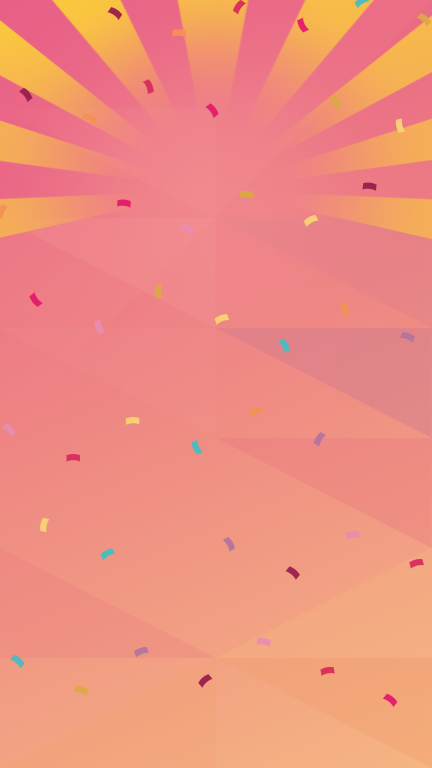
Give the GLSL for this background, as a Shadertoy shader.

```glsl
// Coral gradient with low-poly facets, a golden sunburst and scattered confetti.

const float HEIGHT = 16.0 / 9.0;            // canvas height when its width is 1
const vec2 TILE = vec2(0.5, 0.2546);        // size of one facet tile
const vec2 SUN = vec2(0.493, 1.338);        // where the rays meet
const int PIECES = 44;

const vec3 ROSE = vec3(0.91, 0.36, 0.52);
const vec3 PEACH = vec3(0.96, 0.71, 0.51);
const vec3 BLUSH = vec3(0.96, 0.60, 0.59);
const vec3 MAUVE = vec3(0.80, 0.47, 0.56);
const vec3 CORAL = vec3(0.91, 0.46, 0.50);
const vec3 APRICOT = vec3(0.95, 0.62, 0.42);
const vec3 AMBER = vec3(0.96, 0.68, 0.34);
const vec3 GOLD = vec3(0.98, 0.79, 0.23);

const vec3 PAPER[9] = vec3[9](
    vec3(0.89, 0.10, 0.42), vec3(0.28, 0.74, 0.76), vec3(0.95, 0.57, 0.33),
    vec3(0.85, 0.17, 0.36), vec3(0.97, 0.83, 0.45), vec3(0.60, 0.12, 0.30),
    vec3(0.91, 0.55, 0.69), vec3(0.86, 0.66, 0.27), vec3(0.70, 0.46, 0.62));

float hash(float n) {
    return fract(sin(n * 12.9898) * 43758.5);
}

// Smooth mask of the positive side of a signed distance.
float cover(float d, float blur) {
    return smoothstep(-blur, blur, d);
}

// Half of a tile, cut by a rising (1) or falling (-1) diagonal.
// side = 1 keeps the part above the cut, -1 the part below.
float halfTile(vec2 p, vec2 cell, float slope, float side, float blur) {
    vec2 f = p / TILE - cell;
    vec2 inset = 0.5 - abs(f - 0.5);
    float cut = (f.y - 0.5) - slope * (f.x - 0.5);
    return cover(min(inset.x, inset.y), blur) * cover(side * cut, blur);
}

vec3 addFacets(vec3 color, vec2 p, float blur) {
    color = mix(color, BLUSH, 0.14 * halfTile(p, vec2(0, 5), -1.0, 1.0, blur));
    color = mix(color, BLUSH, 0.25 * halfTile(p, vec2(0, 4), -1.0, 1.0, blur));
    color = mix(color, MAUVE, 0.22 * halfTile(p, vec2(1, 4), -1.0, 1.0, blur));
    color = mix(color, BLUSH, 0.12 * halfTile(p, vec2(0, 3), -1.0, 1.0, blur));
    color = mix(color, MAUVE, 0.42 * halfTile(p, vec2(1, 3), -1.0, 1.0, blur));
    color = mix(color, CORAL, 0.36 * halfTile(p, vec2(1, 2), -1.0, 1.0, blur));
    color = mix(color, CORAL, 0.25 * halfTile(p, vec2(0, 1), -1.0, -1.0, blur));
    color = mix(color, PEACH, 0.35 * halfTile(p, vec2(1, 1), 1.0, -1.0, blur));
    color = mix(color, APRICOT, 0.25 * halfTile(p, vec2(0, 0), 1.0, -1.0, blur));
    return mix(color, APRICOT, 0.38 * halfTile(p, vec2(1, 0), -1.0, 1.0, blur));
}

// Ray number at an angle in degrees from straight up; rays widen near the top.
float rayIndex(float angle) {
    float steep = max(0.0, 44.0 - angle);
    return (angle - 20.7) / 10.25 + steep * (0.024 + 0.00017 * steep);
}

vec3 addRays(vec3 color, vec2 p, float pixel) {
    vec2 d = p - SUN;
    float radius = length(d);
    float index = rayIndex(degrees(atan(abs(d.x), d.y)));
    float blur = 5.6 * pixel / max(radius, pixel);

    // Odd rays are golden: the wave is positive between odd and even edges.
    float wave = abs(mod(index, 2.0) - 0.5) - 0.5;
    wave = mod(index, 2.0) > 1.5 ? 2.0 - mod(index, 2.0) : wave;
    float golden = cover(wave, blur);
    float within = cover(8.0 - index, blur);
    float fade = smoothstep(0.13, 0.52, radius);

    vec3 gold = mix(AMBER, GOLD, smoothstep(1.45, HEIGHT, p.y) * (1.0 - 0.6 * p.x));
    color = mix(color, ROSE, 0.5 * fade * within * (1.0 - golden) * (1.0 - 0.7 * p.x));
    return mix(color, gold, fade * within * golden);
}

// Signed distance to a small bent strip of paper.
float strip(vec2 p, vec2 halfSize, float bend) {
    p.y += bend * p.x * p.x;
    vec2 q = abs(p) - halfSize;
    return max(q.x, q.y);
}

vec3 addConfetti(vec3 color, vec2 p, float pixel) {
    for (int i = 0; i < PIECES; i++) {
        float n = float(i) + 1.0;
        // Low-discrepancy scatter, slightly denser towards the top.
        vec2 spot = fract(n * vec2(0.7549, 0.5698) + vec2(0.15, 0.35));
        vec2 center = vec2(spot.x, HEIGHT * (1.0 - pow(spot.y, 1.12)));
        float turn = (hash(n) - 0.5) * 2.4;
        turn += hash(n + 7.3) > 0.75 ? 1.2 : 0.0;
        float c = cos(turn), s = sin(turn);
        vec2 local = mat2(c, -s, s, c) * (p - center);
        float d = strip(local, vec2(0.0155, 0.0072), 12.0);
        color = mix(color, PAPER[i % 9], 0.95 * cover(-d, 0.7 * pixel));
    }
    return color;
}

void mainImage(out vec4 fragColor, in vec2 fragCoord) {
    vec2 uv = fragCoord / iResolution.xy;
    vec2 p = uv * vec2(1.0, HEIGHT);
    float pixel = HEIGHT / iResolution.y;

    // Slanted base gradient
    vec3 color = mix(ROSE, PEACH, 0.8 * (1.0 - uv.y) + 0.2 * uv.x);
    color = addFacets(color, p, 3.0 * pixel);

    // Broad diagonal sheen and soft light around the ray center
    float sheen = cover(p.y - p.x - HEIGHT + 1.0, pixel);
    sheen = cover(1.0 - p.x - (HEIGHT - p.y), pixel) * smoothstep(0.75, 1.2, p.y);
    color = mix(color, BLUSH, 0.12 * sheen);
    color = addRays(color, p, pixel);
    color = mix(color, BLUSH, 0.4 * exp(-14.0 * dot(p - SUN, p - SUN)));

    fragColor = vec4(addConfetti(color, p, pixel), 1.0);
}
```
